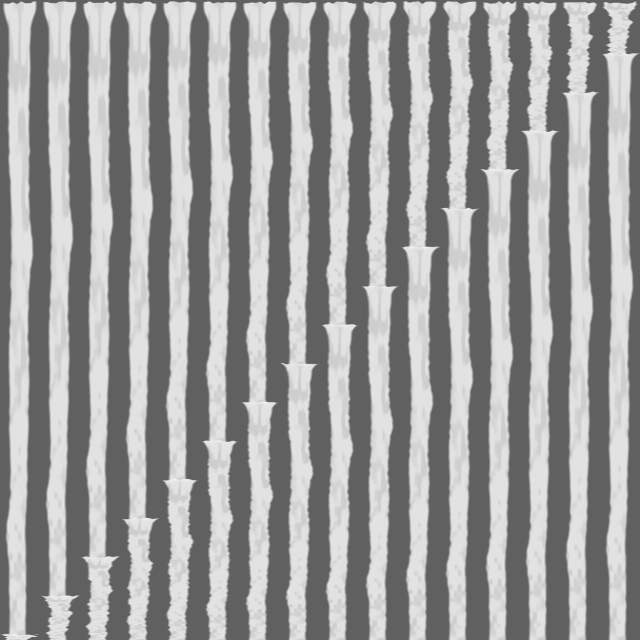
A WebGL 1 fragment shader for this pattern:

```glsl
precision highp float;
// Sixteen rough pale pillars on grey, each broken by a cap on a rising diagonal.
uniform vec2 u_resolution;

const float COLUMNS = 16.0;
const float FIRST_BREAK = 0.0085;  // height of the leftmost cap
const float BREAK_STEP = 0.0605;   // rise of the cap per column
const float TOP = 0.996;           // height where the pillars start
const float EDGE_SOFTNESS = 0.085; // widths are in column pitches
const float EDGE_ROUGHNESS = 0.05;
const float EDGE_ROWS = 85.0;      // rows of roughness along a segment
const float ROW_HEIGHT = 0.0035;   // smallest row of roughness
const float LIP_WIDTH = 0.16;
const float LIP_DEPTH = 0.005;
const vec3 BACKGROUND = vec3(0.376);
const vec3 STONE = vec3(0.885);
const vec3 STAIN = vec3(0.80);
const vec3 HIGHLIGHT = vec3(0.95);

float hash(vec2 p) {
  return fract(sin(dot(p, vec2(127.1, 311.7))) * 43758.5453);
}

float noise(vec2 p) {
  vec2 cell = floor(p);
  vec2 f = fract(p);
  f = f * f * (3.0 - 2.0 * f);
  return mix(mix(hash(cell), hash(cell + vec2(1.0, 0.0)), f.x),
             mix(hash(cell + vec2(0.0, 1.0)), hash(cell + 1.0), f.x), f.y);
}

float bump(float t, float center, float width) {
  float d = (t - center) / width;
  return exp(-d * d);
}

// One segment: x from the column center, depth below its cap, full length.
vec3 pillar(float x, float depth, float len, float topCap) {
  float t = clamp(depth / len, 0.0, 1.0);
  float rows = min(EDGE_ROWS, len / ROW_HEIGHT);

  // Profile shared by all segments, stretched to their length
  float left = 0.285 - 0.03 * t - 0.07 * bump(t, 0.38, 0.12)
             - 0.035 * bump(t, 0.74, 0.05) + 0.075 * bump(t, 0.84, 0.035);
  float right = 0.275 - 0.12 * t + 0.10 * bump(t, 0.39, 0.035)
              + 0.03 * bump(t, 0.62, 0.10) - 0.03 * bump(t, 0.84, 0.04);

  // Rough edges, stronger where the segment is squeezed
  float rough = EDGE_ROUGHNESS * (0.6 + 1.3 * exp(-len * 4.0))
              * smoothstep(0.0, 0.15, t + 0.05);
  left += rough * (noise(vec2(3.5, t * rows)) + noise(vec2(7.5, t * 28.0)) - 1.0);
  right += rough * (noise(vec2(13.5, t * rows)) + noise(vec2(19.5, t * 28.0)) - 1.0);

  // Flared cap: a thin lip on breaks, a deeper bell at the top
  float bell = 0.13 * (1.0 - smoothstep(0.006, 0.018 + 0.025 * len, depth));
  float lip = LIP_WIDTH * exp(-depth / LIP_DEPTH) + 0.035 * exp(-depth / 0.018);
  float flare = mix(lip, bell, topCap);
  left += flare * 0.9;
  right += flare * 1.1;

  // Streaks near the cap turn into blotchy bricks further down
  float streak = noise(vec2(x * 11.0 + 40.0, t * 26.0));
  float brick = noise(vec2(x * 9.0 + 80.0, t * 65.0));
  float stain = mix(streak, brick, smoothstep(0.3, 0.8, t) * 0.6);
  vec3 stone = mix(STONE, STAIN, smoothstep(0.48, 0.78, stain) * 0.9);
  float glint = exp(-depth / 0.003) * (1.0 - smoothstep(0.15, 0.4, abs(x)));
  stone = mix(stone, HIGHLIGHT, glint * (1.0 - topCap));

  float inside = min(x + left, right - x);
  float cover = smoothstep(-0.45 * EDGE_SOFTNESS, 0.55 * EDGE_SOFTNESS, inside);
  return mix(BACKGROUND, stone, cover);
}

void main() {
  vec2 uv = gl_FragCoord.xy / u_resolution;
  float column = floor(uv.x * COLUMNS);
  float x = fract(uv.x * COLUMNS) - 0.49;
  float breakY = FIRST_BREAK + BREAK_STEP * column;

  // Slightly ragged, tilted line where one segment replaces the other
  float ragged = breakY + 0.003 * (noise(vec2(x * 9.0, column)) - 0.5);
  float soft = max(0.0012, 0.75 / u_resolution.y);
  float above = smoothstep(-soft, soft, uv.y - ragged);

  vec3 upper = pillar(x, max(TOP - uv.y, 0.0), TOP - breakY, 1.0);
  vec3 lower = pillar(x, max(breakY - uv.y, 0.0), breakY, 0.0);
  vec3 color = mix(lower, upper, above);

  // Dark strip over the pillar tops
  float topEdge = TOP + 0.004 * (noise(vec2(uv.x * 150.0, 5.0)) - 0.5);
  color = mix(color, BACKGROUND, smoothstep(-soft, soft, uv.y - topEdge));
  gl_FragColor = vec4(color, 1.0);
}
```
